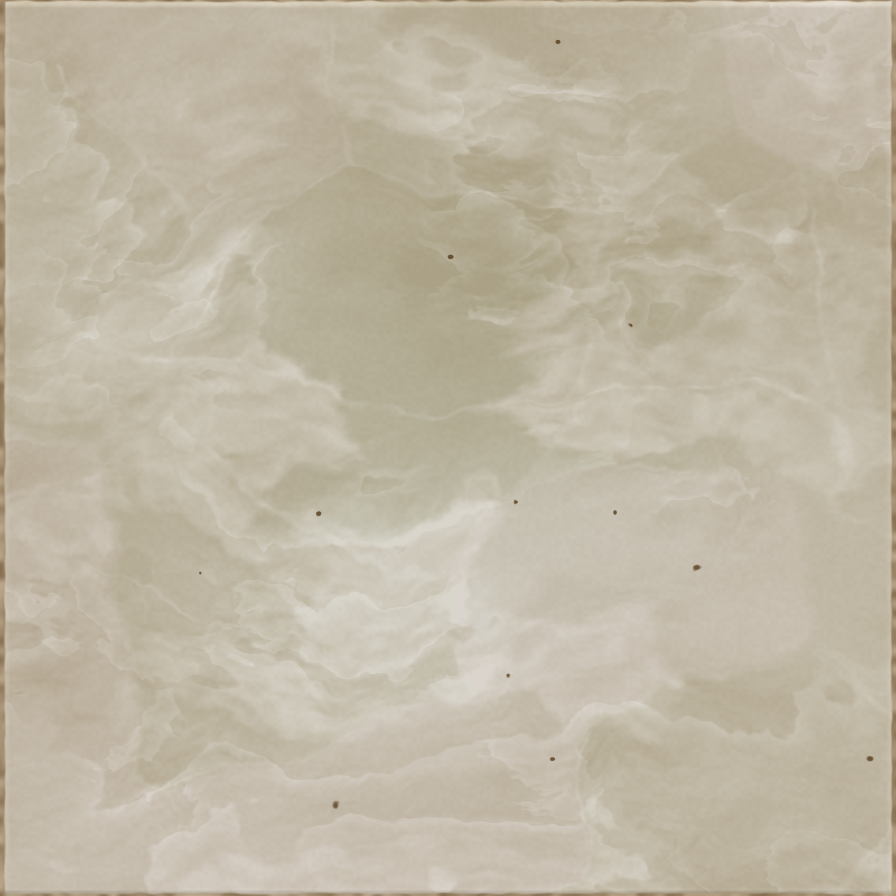
This texture is drawn by a three.js fragment shader. Its source:

```glsl
// A cream onyx tile in a thin sandy joint: cloudy tones, faint plates, craggy flakes
// with one crisp lip, ragged pale patches, broken veins and a few rust specks.
// All layers add to one tone value, which is then mapped from dark to pale stone.

#define WARP 0.17
#define CRAG 0.035
#define CLOUD_GAIN 1.1
#define PLATE_SCALE 3.1
#define PLATE_GAIN 0.24
#define FLAKE_STEPS 5.0
#define FLAKE_GAIN 0.42
#define RELIEF_GAIN 0.8
#define PATCH_GAIN 0.5
#define VEIN_GAIN 0.3
#define SPECK_CELLS 15.0
#define GRAIN_GAIN 0.12

varying vec2 vUv;

float hash(vec2 p) {
  vec3 q = fract(vec3(p.xyx) * 0.1031);
  q += dot(q, q.yzx + 33.33);
  return fract((q.x + q.y) * q.z);
}

vec2 hash2(vec2 p) {
  return vec2(hash(p), hash(p + 57.3));
}

float noise(vec2 p) {
  vec2 i = floor(p), f = fract(p);
  f = f * f * (3.0 - 2.0 * f);
  float low = mix(hash(i), hash(i + vec2(1.0, 0.0)), f.x);
  float high = mix(hash(i + vec2(0.0, 1.0)), hash(i + 1.0), f.x);
  return mix(low, high, f.y);
}

float fbm(vec2 p) {
  float sum = 0.0, gain = 0.5;
  for (int i = 0; i < 6; i++) {
    sum += gain * noise(p);
    p = mat2(1.6, 1.2, -1.2, 1.6) * p + 11.7;
    gain *= 0.5;
  }
  return sum;
}

vec2 fbm2(vec2 p) {
  return vec2(fbm(p + 4.0), fbm(p + 23.0)) - 0.49;
}

// Cellular plates: x is the gap to the border, y the random tone of the plate
vec2 plates(vec2 p) {
  vec2 cell = floor(p);
  float nearest = 9.0, second = 9.0, tone = 0.0;
  for (int y = -1; y <= 1; y++) {
    for (int x = -1; x <= 1; x++) {
      vec2 id = cell + vec2(x, y);
      float d = length(id + hash2(id) - p);
      if (d < nearest) {
        second = nearest;
        nearest = d;
        tone = hash(id + 8.1);
      } else {
        second = min(second, d);
      }
    }
  }
  return vec2(second - nearest, tone);
}

// Terraced height: brightens slowly towards a lip, then drops sharply
float flake(float height) {
  float s = fract(height);
  return pow(s, 4.0) * (1.0 - smoothstep(0.94, 1.0, s)) - 0.14;
}

// Thin line where a smooth field crosses its middle value
float vein(vec2 p, float width) {
  return 1.0 - smoothstep(0.0, width, abs(noise(p) - 0.5));
}

float specks(vec2 p) {
  vec2 id = floor(p * SPECK_CELLS);
  vec2 offset = fract(p * SPECK_CELLS) - 0.25 - 0.5 * hash2(id + 3.0);
  float radius = mix(0.025, 0.085, pow(hash(id + 5.0), 3.0));
  float d = length(offset) + 0.07 * (noise(p * 150.0) - 0.5);
  float present = step(hash(id + 21.0), 0.07);
  return present * (1.0 - smoothstep(radius * 0.5, radius + 0.015, d));
}

void main() {
  vec2 p = vUv;
  vec2 w = p + WARP * fbm2(p * 3.0) + CRAG * fbm2(p * vec2(13.0, 18.0));
  vec2 fromCentre = (p - vec2(0.5, 0.55)) * vec2(1.0, 1.15);
  float centre = exp(-9.0 * dot(fromCentre, fromCentre));
  float broken = smoothstep(0.4, 0.62, noise(p * 7.0 + 31.0));

  // Stone tone
  float tone = 0.32 + CLOUD_GAIN * (fbm(w * vec2(2.0, 2.8) + 7.0) - 0.49);
  vec2 plate = plates(w * PLATE_SCALE + 2.4);
  tone += PLATE_GAIN * (plate.y - 0.5) * smoothstep(0.0, 0.05, plate.x);

  // Large and small flakes, then chipped relief lit from above left
  float height = fbm(w * vec2(2.3, 3.6) + 41.0) * FLAKE_STEPS;
  tone += FLAKE_GAIN * flake(height) * mix(0.35, 1.0, broken);
  float chips = smoothstep(0.45, 0.65, noise(p * vec2(5.0, 7.0) + 77.0) + 0.12 * centre);
  tone += 0.8 * FLAKE_GAIN * flake(fbm(w * vec2(5.5, 9.0) + 87.0) * FLAKE_STEPS) * chips;
  vec2 r = w * vec2(13.0, 24.0);
  tone += RELIEF_GAIN * (fbm(r) - fbm(r + vec2(-0.06, 0.15))) * (0.3 + 0.5 * broken + 0.6 * chips);

  // Pale ragged patches and broken veins
  float rag = fbm(w * vec2(4.5, 8.0) + 63.0);
  float pale = smoothstep(0.57, 0.65, rag + 0.07 * centre) * (0.4 + 0.6 * centre);
  tone += PATCH_GAIN * pale * (0.5 + noise(w * vec2(40.0, 95.0)));
  float seam = (1.0 - smoothstep(0.0, 0.03, plate.x)) * broken;
  float ridge = vein(w * vec2(1.5, 4.4) + 15.0, 0.014) * (1.0 - broken);
  tone += VEIN_GAIN * max(0.7 * seam, ridge) * (0.2 + 0.8 * noise(p * 45.0));
  tone += GRAIN_GAIN * (noise(p * 240.0) - 0.5);

  // Colour, with a faint green centre and faintly rosy plates
  vec3 darkStone = vec3(0.705, 0.662, 0.568), paleStone = vec3(0.832, 0.812, 0.768);
  vec3 colour = mix(darkStone, paleStone, clamp(tone, -0.2, 1.15));
  colour += vec3(-0.016, 0.001, -0.004) * centre * (1.0 - pale);
  colour += vec3(0.005, -0.003, 0.005) * smoothstep(0.5, 0.9, plate.y);
  colour = mix(colour, vec3(0.36, 0.26, 0.14), 0.85 * specks(p));

  // Bevelled rim and sandy joint
  vec2 low = p - vec2(0.0055, 0.003), high = vec2(0.995, 0.9985) - p;
  float inset = min(min(low.x, low.y), min(high.x, high.y)) + 0.002 * (noise(p * 70.0) - 0.5);
  colour += 0.025 * (1.0 - smoothstep(0.002, 0.007, inset));
  colour += 0.07 * (1.0 - smoothstep(0.003, 0.009, high.y));
  colour -= 0.09 * (1.0 - smoothstep(0.001, 0.005, low.y));
  vec3 joint = mix(vec3(0.53, 0.44, 0.32), vec3(0.73, 0.66, 0.55), noise(p * 95.0));
  gl_FragColor = vec4(mix(joint, colour, smoothstep(-0.0015, 0.0015, inset)), 1.0);
}
```
